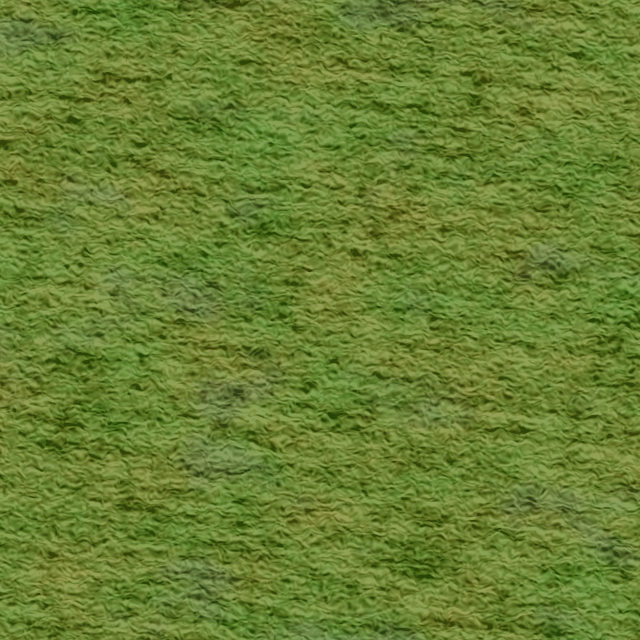
A three.js fragment shader for this texture:

```glsl
// Mown grass seen from a distance: short tufts lying in slightly tilted rows.
// A warped gradient-noise height field is lit from above, then streaks, gaps
// and broad patches shift its tone and hue along a green colour ramp.
varying vec2 vUv;

vec2 randomDirection(vec2 cell) {
  vec3 h = fract(cell.xyx * vec3(0.1031, 0.1030, 0.0973));
  h += dot(h, h.yzx + 33.33);
  float angle = 6.2832 * fract((h.x + h.y) * h.z);
  return vec2(cos(angle), sin(angle));
}

// Gradient noise, centred on zero
float noise(vec2 p) {
  vec2 cell = floor(p);
  vec2 f = p - cell;
  vec2 u = f * f * f * (f * (f * 6.0 - 15.0) + 10.0);
  vec2 e = vec2(1.0, 0.0);
  float a = dot(randomDirection(cell), f);
  float b = dot(randomDirection(cell + e.xy), f - e.xy);
  float c = dot(randomDirection(cell + e.yx), f - e.yx);
  float d = dot(randomDirection(cell + e.xx), f - e.xx);
  return mix(mix(a, b, u.x), mix(c, d, u.x), u.y);
}

float patches(vec2 p) {
  return noise(p) + 0.5 * noise(p * 2.1 + 17.0) + 0.25 * noise(p * 4.3 + 41.0);
}

// Height of the tufts: wide clumps with finer blades on top
float tuftHeight(vec2 p) {
  return noise(p * vec2(72.0, 122.0) + 30.0)
       + 0.5 * noise(p * vec2(140.0, 195.0) + 90.0);
}

// Green ramp; tone is roughly a normal deviate
vec3 grassColor(float tone) {
  vec3 color = vec3(0.18, 0.27, 0.025);
  color = mix(color, vec3(0.31, 0.40, 0.09), smoothstep(-2.2, -1.0, tone));
  color = mix(color, vec3(0.38, 0.475, 0.16), smoothstep(-1.2, -0.3, tone));
  color = mix(color, vec3(0.44, 0.54, 0.22), smoothstep(-0.5, 0.4, tone));
  return mix(color, vec3(0.55, 0.635, 0.33), smoothstep(0.1, 1.7, tone));
}

void main() {
  // Rows fall gently towards the right
  vec2 row = vec2(vUv.x * 0.994 - vUv.y * 0.11, vUv.x * 0.11 + vUv.y * 0.994);
  row += 10.0;
  row.y += 0.008 * noise(row * vec2(5.0, 7.0));

  // Bend the blades so that the tufts look tangled
  vec2 bent = row + 0.007 * vec2(noise(row * 48.0), noise(row * 43.0 + 60.0));

  // Light from above, with thin bright blades
  float relief = tuftHeight(bent) - tuftHeight(bent + vec2(0.0006, 0.0036));
  float blades = 0.17 - abs(noise(bent * vec2(85.0, 130.0) + 11.0));

  // Mowing streaks and shaded hollows between clumps
  float streaks = noise(row * vec2(7.0, 52.0) + 5.0);
  float clumps = noise(bent * vec2(24.0, 50.0) + 23.0);
  float hollows = smoothstep(0.12, 0.5, noise(bent * vec2(38.0, 85.0) + 71.0) - 0.4 * streaks);
  float broad = patches(row * vec2(4.0, 6.0));

  float tone = 0.12 + 2.3 * relief + 2.3 * blades + 1.1 * streaks
             + 1.2 * clumps + 0.5 * broad - 1.1 * hollows;
  vec3 color = grassColor(tone);

  // Dry, fresh and greyish areas
  float dryness = patches(row * vec2(5.0, 9.0) + 37.0)
                + 0.5 * noise(bent * vec2(45.0, 70.0) + 3.0);
  float grey = smoothstep(0.15, 0.6, patches(row * vec2(5.0, 8.0) + 83.0));
  color += dryness * vec3(0.075, -0.005, 0.015);
  color = mix(color, vec3(dot(color, vec3(0.3, 0.6, 0.1))) * vec3(0.88, 1.04, 0.75), 0.4 * grey);

  gl_FragColor = vec4(clamp(color, 0.0, 1.0), 1.0);
}
```
